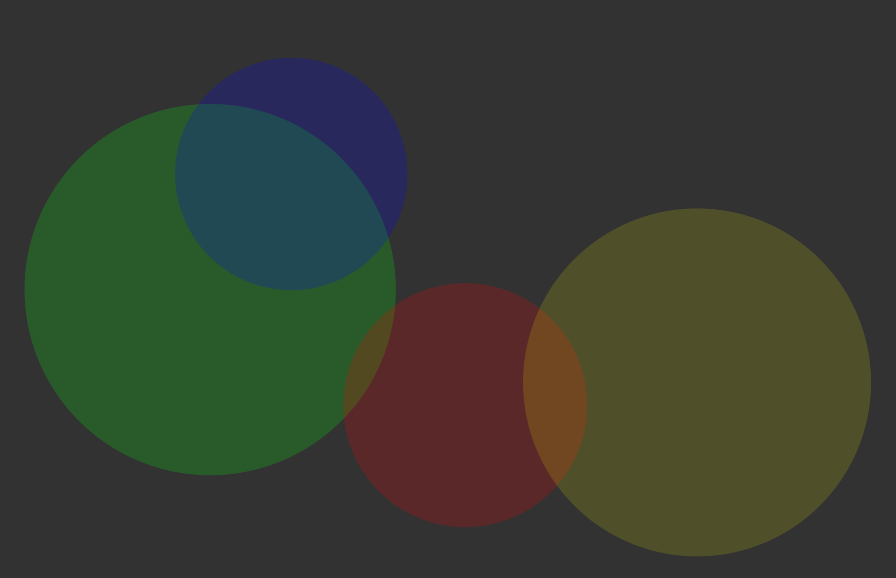
Reproduce this background procedurally as a WebGL 2 fragment shader.

```glsl
#version 300 es
precision highp float;
// Four translucent discs overlapping on a flat charcoal ground.
// Each disc is a circle distance function with a smoothed edge,
// blended over the layers below at one shared opacity.

#define OPACITY 0.2
#define GROUND vec3(0.196, 0.197, 0.199)
#define GREEN vec3(0.0, 1.0, 0.0)
#define BLUE vec3(0.0, 0.0, 1.0)
#define RED vec3(1.0, 0.0, 0.0)
#define OLIVE vec3(0.76, 0.76, 0.0)

uniform vec2 u_resolution;
out vec4 fragColor;

// Signed distance to a circle given as (centre.xy, radius)
float circleDistance(vec2 p, vec3 circle) {
    return length(p - circle.xy) - circle.z;
}

// Lay a translucent disc over the colour below
vec3 blendDisc(vec3 below, vec2 p, vec3 circle, vec3 tint) {
    float halfPixel = 0.5 / u_resolution.y;
    float coverage = 1.0 - smoothstep(-halfPixel, halfPixel, circleDistance(p, circle));
    return mix(below, tint, OPACITY * coverage);
}

void main() {
    // Canvas units: one unit is the canvas height
    vec2 p = gl_FragCoord.xy / u_resolution.y;

    // Discs from back to front
    vec3 color = GROUND;
    color = blendDisc(color, p, vec3(0.3636, 0.499, 0.3212), GREEN);
    color = blendDisc(color, p, vec3(0.504, 0.699, 0.201), BLUE);
    color = blendDisc(color, p, vec3(0.805, 0.299, 0.211), RED);
    color = blendDisc(color, p, vec3(1.206, 0.3384, 0.301), OLIVE);

    fragColor = vec4(color, 1.0);
}
```
